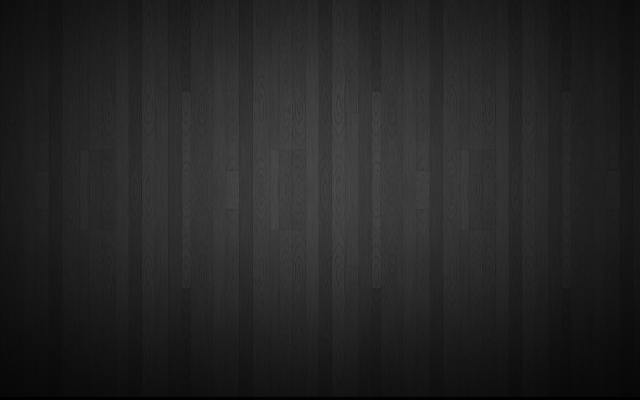
Reproduce this texture procedurally as a Shadertoy shader.

```glsl
// Dark wooden planks, mirrored about a horizontal axis, under a soft spotlight.

// Per plank of one repeat: brightness, and distance of the butt joint from the axis (0 = none)
const float TONE[14] = float[14](1.01, 0.94, 1.0, 1.06, 0.88, 1.0, 1.05,
                                 0.96, 0.95, 1.03, 0.89, 1.05, 1.0, 0.89);
const float JOINT[14] = float[14](7.42, 0.0, 0.0, 1.45, 0.0, 0.0, 3.02,
                                  3.02, 3.02, 0.0, 0.0, 0.0, 5.85, 0.0);

float hash(vec2 p) {
    vec3 q = fract(vec3(p.xyx) * 0.1031);
    q += dot(q, q.yzx + 33.33);
    return fract((q.x + q.y) * q.z);
}

float noise(vec2 p) {
    vec2 i = floor(p), f = fract(p);
    f = f * f * (3.0 - 2.0 * f);
    return mix(mix(hash(i), hash(i + vec2(1, 0)), f.x),
               mix(hash(i + vec2(0, 1)), hash(i + vec2(1, 1)), f.x), f.y);
}

// Left side of a plank: mostly even widths, with two narrow planks and two wide ones
float plankStart(int id) {
    return id == 0 ? 0.0 : id == 1 ? 0.69 : id == 6 ? 6.68 : float(id) + 0.37;
}

// Growth rings (pointed ovals or straight lines) plus fine fibres; x is measured from the plank centre
float woodGrain(vec2 p, float seed, bool arched) {
    vec2 shift = vec2(seed * 17.0, seed * 31.0);
    float warp = noise(p * vec2(1.6, 0.45) + shift);
    float wobble = noise(p * vec2(4.0, 1.6) + shift + 20.0);
    float fromHeart = mod(p.y + 3.2, 6.4) - 3.2;
    float rings = arched
        ? length(vec2(p.x * 5.0, fromHeart * 1.2)) + 0.8 * abs(p.x)
        : p.x * 2.6 + p.y * 0.06;
    rings += warp * 1.3 + wobble * 0.3;
    float line = pow(0.5 + 0.5 * cos(6.2832 * rings), 5.0);
    float fibres = noise(p * vec2(12.0, 0.7) + shift) - 0.5;
    float pores = noise(p * vec2(14.0, 4.0) + shift + 70.0) - 0.5;
    float mottling = noise(p * vec2(1.1, 0.35) + shift + 50.0) - 0.5;
    float depth = arched ? 0.16 * exp(-0.12 * fromHeart * fromHeart) + 0.03 : 0.07;
    return 0.07 * fibres + 0.06 * pores + 0.06 * mottling - depth * (line - 0.25) * (0.3 + 0.7 * warp);
}

void mainImage(out vec4 fragColor, in vec2 fragCoord) {
    vec2 uv = fragCoord / iResolution.xy;
    float plank = 0.0331;                          // plank width over canvas height
    float pixel = 1.0 / (iResolution.y * plank);

    // Repeat sideways and mirror vertically, in plank widths
    float x = mod(fragCoord.x / iResolution.y / plank - 13.71, 14.37);
    float y = abs(uv.y - 0.525) / plank;

    // Find the plank
    int id = 0;
    for (int k = 1; k < 14; k++) if (x >= plankStart(k)) id = k;
    float left = plankStart(id);
    float width = plankStart(id + 1) - left;
    float across = x - left - 0.5 * width;

    // Boards on either side of a butt joint differ in tone and grain
    float joint = JOINT[id];
    bool outer = joint > 0.0 && y > joint;
    float seed = float(id) + (outer ? 14.0 : 0.0);
    float outerTone = id == 0 ? 0.84 : 0.96 + 0.06 * hash(vec2(id, 3.0));
    float tone = TONE[id];
    if (joint > 0.0) tone = mix(tone, outerTone, smoothstep(-0.5, 0.5, (y - joint) / pixel));

    // Wood figure, with ovals on the wide planks and some of the others
    bool arched = id == 1 || id == 5 || id == 7 || id == 8 || hash(vec2(seed, 9.0)) > 0.6;
    tone *= 1.0 + woodGrain(vec2(across, y), seed, arched);

    // Hairline seams: clear along the sides, faint at the joints
    float side = 0.5 * width - abs(across);
    tone *= 1.0 - 0.08 * (1.0 - smoothstep(0.0, 0.03 + 0.7 * pixel, side));
    if (joint > 0.0)
        tone *= 1.0 - 0.05 * (1.0 - smoothstep(0.0, 0.03 + 0.7 * pixel, abs(y - joint)));

    // Spotlight slightly above the middle, falling off faster downwards
    vec2 d = uv - vec2(0.5, 0.56);
    float light = 0.26 * exp(-3.7 * d.x * d.x - (d.y > 0.0 ? 3.2 : 4.2) * d.y * d.y);

    // Nearly black strip along the bottom
    light *= mix(0.1, 1.0, smoothstep(-0.5, 0.5, (uv.y - 0.008) * iResolution.y));
    fragColor = vec4(vec3(light * tone), 1.0);
}
```
